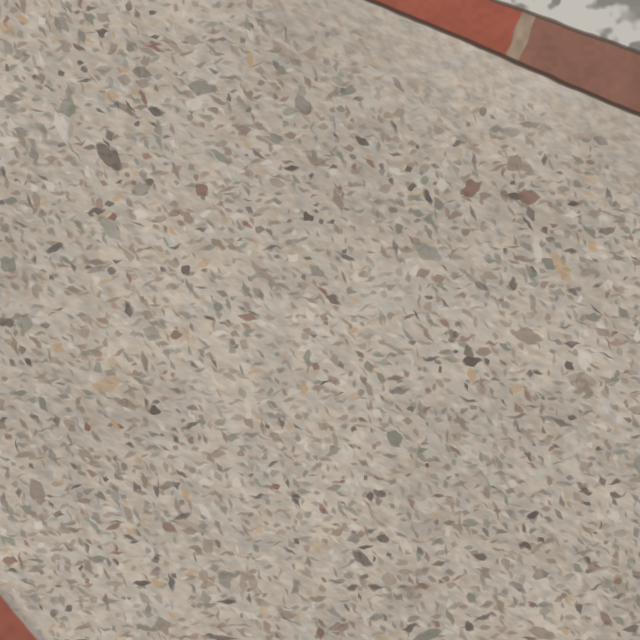
Reproduce this texture procedurally as a WebGL 1 fragment shader.

```glsl
precision highp float;
// Weathered exposed-aggregate paving with a slanted brick border in the corners.
uniform vec2 u_resolution;

float hash(vec2 p) {
  vec3 q = fract(vec3(p.xyx) * 0.1031);
  q += dot(q, q.yzx + 33.33);
  return fract((q.x + q.y) * q.z);
}

float noise(vec2 p) {
  vec2 i = floor(p), f = fract(p);
  f = f * f * (3.0 - 2.0 * f);
  return mix(mix(hash(i), hash(i + vec2(1, 0)), f.x),
             mix(hash(i + vec2(0, 1)), hash(i + vec2(1, 1)), f.x), f.y);
}

vec2 rotate(vec2 p, float angle) {
  float c = cos(angle), s = sin(angle);
  return vec2(c * p.x + s * p.y, c * p.y - s * p.x);
}

vec3 stoneColor(float pick) {
  vec3 color = vec3(0.54, 0.48, 0.43);                       // taupe
  color = mix(color, vec3(0.49, 0.48, 0.44), step(0.38, pick)); // grey green
  color = mix(color, vec3(0.36, 0.33, 0.31), step(0.66, pick)); // charcoal
  color = mix(color, vec3(0.50, 0.39, 0.35), step(0.78, pick)); // rust
  color = mix(color, vec3(0.78, 0.75, 0.70), step(0.84, pick)); // pale chip
  return mix(color, vec3(0.69, 0.58, 0.46), step(0.96, pick));  // ochre
}

// Scatters irregular, mostly slanted stones, one candidate per cell.
vec3 addStones(vec3 ground, vec2 p, float cells, float chance, float strength) {
  vec2 warp = vec2(noise(p * 110.0), noise(p * 110.0 + 57.0)) - 0.5;
  vec2 g = p * cells + warp * 0.006 * cells;
  vec2 home = floor(g);
  for (int y = -1; y <= 1; y++) {
    for (int x = -1; x <= 1; x++) {
      vec2 cell = home + vec2(x, y);
      vec2 id = cell + cells * 3.0;
      vec2 center = cell + 0.15 + 0.7 * vec2(hash(id), hash(id + 19.0));
      float angle = -0.5 + 1.9 * (hash(id + 37.0) - 0.5);
      vec2 q = abs(rotate(g - center, angle));
      vec2 radius = vec2(mix(0.24, 0.56, hash(id + 53.0)),
                         mix(0.11, 0.27, hash(id + 71.0)));
      vec2 e = q / radius;
      float shape = mix(length(e), e.x * 0.75 + e.y * 0.75, 0.5);
      float d = (shape - 1.0) * radius.y / cells;
      float cover = 1.0 - smoothstep(-0.0018, 0.0018, d);
      cover *= step(hash(id + 89.0), chance) * mix(0.5, 1.0, hash(id + 101.0));
      ground = mix(ground, stoneColor(hash(id + 127.0)), cover * strength);
    }
  }
  return ground;
}

vec3 paving(vec2 p, float borderDistance) {
  vec2 streak = rotate(p, -0.45) * vec2(1.0, 2.0) + 3.0;
  float mottle = 0.5 * noise(streak * 65.0) + 0.3 * noise(streak * 130.0)
               + 0.2 * noise(p * 14.0);
  vec3 color = vec3(0.69, 0.65, 0.598) * (1.0 + 0.25 * (mottle - 0.5));
  color += vec3(0.02, 0.0, -0.02) * (noise(p * 75.0 + 40.0) - 0.5);

  // Stones fade out under a cement skin beside the border.
  float exposed = mix(0.22, 1.0, smoothstep(0.02, 0.17, borderDistance + 0.08 * (noise(p * 12.0) - 0.5)));
  color = addStones(color, p, 68.0, 0.75, 0.8 * exposed);
  color = addStones(color, p + 0.37, 43.0, 0.42, 0.9 * exposed);
  color = addStones(color, p + 0.71, 23.0, 0.11, 0.85 * exposed);

  // Broad stains and worn pale patches.
  color *= 0.97 + 0.06 * noise(p * 6.0 + 9.0);
  float worn = smoothstep(0.78, 0.95, noise(p * 19.0 + 5.0));
  return mix(color, vec3(0.73, 0.70, 0.66), 0.4 * worn);
}

void main() {
  vec2 p = gl_FragCoord.xy / u_resolution;
  float wobble = 0.003 * (noise(p * 45.0) - 0.5);
  float inner = dot(p - vec2(0.58, 1.0), normalize(vec2(0.18, 0.42))) + wobble;
  float outer = dot(p - vec2(0.77, 1.0), normalize(vec2(0.082, 0.23))) + wobble;
  float corner = dot(p - vec2(0.0, 0.073), normalize(vec2(0.073, 0.06)))
               + 0.2 * p.x * (0.06 - p.x) + wobble;

  vec3 color = paving(p, -inner);

  // Brick course with one mortar joint.
  float joint = dot(p - vec2(0.815, 0.95), normalize(vec2(0.93, -0.36))) + wobble * 2.0;
  vec3 brick = mix(vec3(0.59, 0.34, 0.28), vec3(0.52, 0.375, 0.325), smoothstep(-0.01, 0.01, joint));
  brick *= 0.94 + 0.08 * noise(p * 28.0) + 0.06 * noise(p * 120.0);
  vec3 mortar = vec3(0.60, 0.53, 0.45) * (0.9 + 0.2 * noise(p * 90.0));
  brick = mix(mortar, brick, smoothstep(0.009, 0.014, abs(joint)));
  color = mix(color, brick, smoothstep(-0.002, 0.002, inner));
  color = mix(color, vec3(0.28, 0.23, 0.20), 0.85 * (1.0 - smoothstep(0.001, 0.006, abs(inner))));

  // Pale mottled stone beyond the bricks.
  float vein = 0.6 * noise(p * 38.0) + 0.4 * noise(p * 85.0);
  vec3 pale = mix(vec3(0.52, 0.51, 0.48), vec3(0.76, 0.74, 0.71), smoothstep(0.25, 0.5, vein));
  color = mix(color, pale, smoothstep(-0.002, 0.002, outer));
  color = mix(color, vec3(0.33, 0.28, 0.25), 0.7 * (1.0 - smoothstep(0.001, 0.005, abs(outer))));

  // Brick in the lower left with a dusty grey rim.
  vec3 dust = vec3(0.57, 0.53, 0.50) * (0.92 + 0.16 * noise(p * 70.0));
  color = mix(color, dust, 0.7 * (1.0 - smoothstep(0.004, 0.018, corner)));
  vec3 cornerBrick = vec3(0.55, 0.33, 0.28) * (0.95 + 0.1 * noise(p * 60.0));
  color = mix(color, cornerBrick, 1.0 - smoothstep(-0.004, 0.002, corner));

  gl_FragColor = vec4(color, 1.0);
}
```
